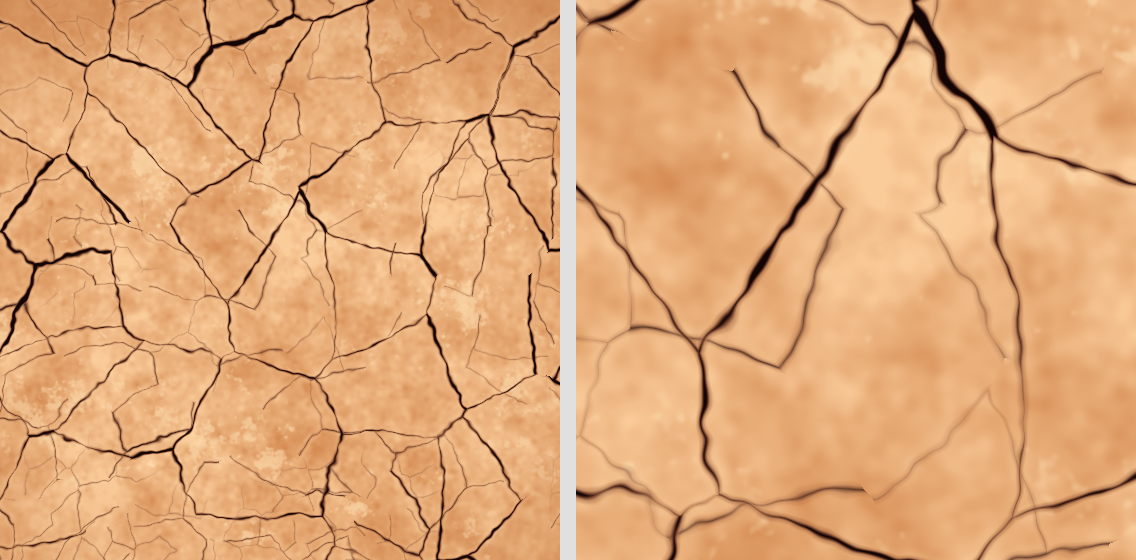
Left: the whole. Right: its middle third, enlarged.
Write a Shadertoy shader that draws this texture.

```glsl
// Sun-baked ochre clay split by a network of dark cracks and fine hairlines.

const vec3 CLAY_SHADE = vec3(0.870, 0.605, 0.390);
const vec3 CLAY_LIGHT = vec3(0.955, 0.755, 0.555);
const vec3 PALE_DUST = vec3(0.99, 0.86, 0.68);
const vec3 BURNT_EDGE = vec3(0.77, 0.48, 0.27);
const vec3 CRACK_SLOPE = vec3(0.68, 0.46, 0.31);
const vec3 CRACK_WALL = vec3(0.36, 0.18, 0.12);
const vec3 CRACK_CORE = vec3(0.07, 0.02, 0.01);

float hash1(vec2 p) {
    vec3 q = fract(vec3(p.xyx) * 0.1031);
    q += dot(q, q.yzx + 33.33);
    return fract((q.x + q.y) * q.z);
}

vec2 cellPoint(vec2 cell, float seed) {
    vec2 key = cell + seed;
    return 0.06 + 0.88 * vec2(hash1(key), hash1(key + 71.7));
}

// Cellular noise: one soft light or dark blob around each cell point.
float blobs(vec2 p, float seed) {
    vec2 home = floor(p);
    float sum = 0.0;
    for (int y = -1; y <= 1; y++)
    for (int x = -1; x <= 1; x++) {
        vec2 cell = home + vec2(x, y);
        vec2 offset = cell + cellPoint(cell, seed) - p;
        float falloff = max(0.0, 1.0 - dot(offset, offset));
        sum += (2.0 * hash1(cell + seed + 33.1) - 1.0) * falloff * falloff * falloff;
    }
    return sum;
}

float mottle(vec2 p, float frequency, float gain, float seed) {
    float sum = 0.0, amplitude = 0.32;
    p *= frequency;
    for (int i = 0; i < 5; i++) {
        sum += amplitude * blobs(p, seed + 7.0 * float(i));
        p = mat2(0.8, 0.6, -0.6, 0.8) * p * 2.1 + 11.3;
        amplitude *= gain;
    }
    return sum;
}

// Bends straight cell borders into wandering, ragged lines.
vec2 ragged(vec2 p) {
    vec2 bend = 0.026 * sin(p.yx * 7.0 + p * 3.0 + vec2(0.4, 2.1));
    bend += 0.007 * sin(p.yx * 19.0 - p * 8.0 + vec2(1.7, 0.3));
    bend += 0.0060 * vec2(blobs(p * 27.0, 3.0), blobs(p * 27.0, 57.0));
    bend += 0.0026 * vec2(blobs(p * 80.0, 13.0), blobs(p * 80.0, 91.0));
    return p + bend;
}

// Signed distance to cellular borders; each border has its own half width,
// and the share "hidden" of them stays closed.
float crackDistance(vec2 p, float scale, float seed, vec2 widthRange, float hidden) {
    vec2 q = p * scale, home = floor(q), nearestCell = home, toNearest = vec2(9.0);
    for (int y = -1; y <= 1; y++)
    for (int x = -1; x <= 1; x++) {
        vec2 cell = home + vec2(x, y);
        vec2 offset = cell + cellPoint(cell, seed) - q;
        if (dot(offset, offset) < dot(toNearest, toNearest)) {
            toNearest = offset;
            nearestCell = cell;
        }
    }
    float closest = 1.0;
    for (int y = -2; y <= 2; y++)
    for (int x = -2; x <= 2; x++) {
        if (x == 0 && y == 0) continue;
        vec2 cell = nearestCell + vec2(x, y);
        float chance = hash1(cell + nearestCell + seed * 3.0 + 200.0);
        if (chance < hidden) continue;
        vec2 offset = cell + cellPoint(cell, seed) - q;
        float border = dot(0.5 * (toNearest + offset), normalize(offset - toNearest));
        float size = (chance - hidden) / (1.0 - hidden);
        float halfWidth = mix(widthRange.x, widthRange.y, size * size);
        closest = min(closest, border / scale - halfWidth);
    }
    return closest;
}

vec3 clayColor(vec2 p, vec2 uv) {
    float tone = 0.60 + 1.25 * mottle(p, 5.0, 0.92, 5.0);
    vec3 clay = mix(CLAY_SHADE, CLAY_LIGHT, clamp(tone, -0.4, 1.3));
    float dust = smoothstep(0.18, 0.5, mottle(p, 9.0, 0.85, 77.0));
    clay = mix(clay, PALE_DUST, 0.6 * dust);
    float rim = 0.34 * smoothstep(0.40, 0.75, length(uv - 0.5));
    float top = 0.32 * smoothstep(0.70, 1.05, uv.y);
    return mix(clay, BURNT_EDGE, min(rim + top, 0.6));
}

// Soft slopes and brown walls around a nearly black core.
vec3 carve(vec3 ground, float d, float strength, float pixel) {
    float soft = max(0.0014, pixel);
    float lip = smoothstep(0.002, 0.004, d) * smoothstep(0.011, 0.004, d);
    vec3 color = mix(ground, PALE_DUST, 0.14 * lip * strength);
    color = mix(color, CRACK_SLOPE, 0.6 * strength * smoothstep(0.0036, 0.0006, d));
    color = mix(color, CRACK_WALL, strength * smoothstep(soft, -0.5 * soft, d));
    return mix(color, CRACK_CORE, strength * smoothstep(0.0, -soft, d));
}

void mainImage(out vec4 fragColor, in vec2 fragCoord) {
    vec2 uv = fragCoord / iResolution.xy;
    vec2 p = fragCoord / iResolution.y;
    float pixel = 1.0 / iResolution.y;
    vec2 bent = ragged(p);
    vec3 color = clayColor(p, uv);
    float swell = 0.0011 * blobs(p * 14.0, 23.0) + 0.0011 * blobs(p * 60.0, 61.0);

    // Hairlines gather in patches, most densely near the bottom.
    float patches = 1.4 * blobs(p * 4.0, 19.0);
    float low = smoothstep(0.4, 0.0, uv.y);
    float hair = crackDistance(bent + 0.3, 19.0, 41.0, vec2(-0.0006, 0.0004), 0.45);
    color = carve(color, hair, 0.6 * smoothstep(0.25, 0.9, 0.55 * patches + 0.7 * low), pixel);

    // Secondary cracks subdivide the plates.
    float fine = crackDistance(bent + 0.7, 9.5, 17.0, vec2(-0.0005, 0.0012), 0.5);
    color = carve(color, fine - 0.4 * swell, mix(0.5, 0.9, smoothstep(-0.4, 0.5, patches + low)), pixel);

    // Main cracks swell and pinch along their length.
    float deep = crackDistance(bent, 5.4, 5.0, vec2(0.0003, 0.0036), 0.1);
    color = carve(color, deep - swell, 1.0, pixel);

    fragColor = vec4(clamp(color, 0.0, 1.0), 1.0);
}
```
